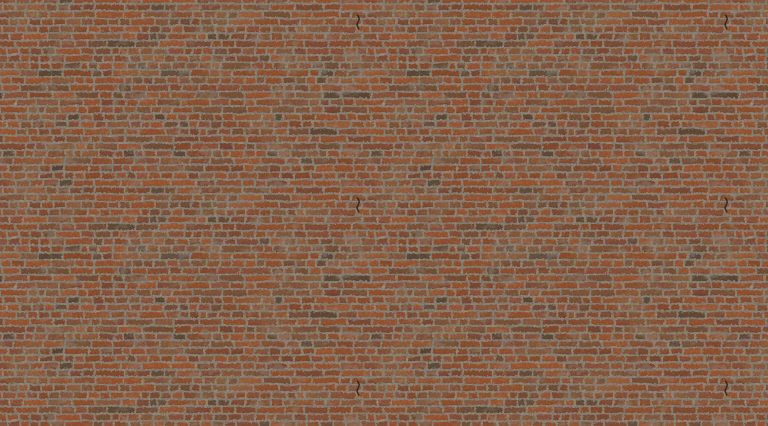
Give the GLSL for this texture, as a Shadertoy shader.

```glsl
// Weathered brick wall: one seamless block of 25 courses, repeated across and down.
// Courses hold jittered stretchers, some split into headers; wrapped hashes, cellular
// noise and layered sines give chipped edges, colour drift, mortar smears and a crack.

const float TAU = 6.2831853;
const vec2 TILE = vec2(0.864, 0.4296);   // block size in canvas heights
const float ROWS = 25.0;                 // courses per block
const float COLS = 15.0;                 // stretchers per course

const vec3 MORTAR = vec3(0.545, 0.505, 0.45);
const vec3 ORANGE = vec3(0.56, 0.30, 0.165);
const vec3 RED    = vec3(0.50, 0.285, 0.20);
const vec3 BROWN  = vec3(0.47, 0.32, 0.22);
const vec3 TAN    = vec3(0.54, 0.38, 0.25);
const vec3 SOOT   = vec3(0.32, 0.27, 0.21);
const vec3 CRACK  = vec3(0.13, 0.10, 0.08);

float hash(vec2 p) {
    vec3 q = fract(p.xyx * vec3(0.1031, 0.1030, 0.0973));
    q += dot(q, q.yzx + 33.33);
    return fract((q.x + q.y) * q.z);
}

// Distance to the nearest scattered point, wrapping over the block
float cellular(vec2 t, vec2 cells) {
    vec2 p = t * cells, cell = floor(p);
    float nearest = 2.0;
    for (int j = -1; j <= 1; j++)
    for (int i = -1; i <= 1; i++) {
        vec2 c = cell + vec2(i, j);
        vec2 id = mod(c, cells);
        vec2 point = c + vec2(hash(id + 3.7), hash(id + 91.3));
        nearest = min(nearest, length(point - p));
    }
    return nearest;
}

// Layered sines with whole-number frequencies, so they wrap; about -1 to 1
float waves(vec2 t, vec2 freq, float seed) {
    float sum = 0.0;
    for (float i = 0.0; i < 6.0; i++) {
        float angle = 2.4 * i + seed;
        vec2 k = floor(freq * (1.0 + 0.3 * i) * vec2(cos(angle), sin(angle)) + 0.5);
        sum += sin(TAU * dot(k, t) + 5.1 * i * seed + 0.8 * sum);
    }
    return sum / 3.0;
}

float roundBox(vec2 p, vec2 halfSize, float radius) {
    vec2 q = abs(p) - halfSize + radius;
    return length(max(q, 0.0)) + min(max(q.x, q.y), 0.0) - radius;
}

// Jittered position of a vertical joint
float jointX(float col, float row) {
    return col + 0.36 * (hash(vec2(mod(col, COLS), row + 40.0)) - 0.5);
}

// Finds the brick at t: its id, and the local position and half size in course heights
void findBrick(vec2 t, out vec2 id, out vec2 local, out vec2 halfSize) {
    float y = t.y * ROWS + 0.5;
    float row = mod(floor(y), ROWS);
    float x = t.x * COLS + 0.5 * mod(row, 2.0) + 0.6 * hash(vec2(row, 7.0));
    float col = floor(x);
    if (x < jointX(col, row)) col -= 1.0;
    else if (x >= jointX(col + 1.0, row)) col += 1.0;
    float left = jointX(col, row), right = jointX(col + 1.0, row);
    id = vec2(2.0 * mod(col, COLS), row);

    float headerRate = hash(vec2(row, 19.0)) > 0.62 ? 0.85 : 0.28;
    if (hash(id + 5.0) < headerRate) {
        float middle = mix(left, right, 0.42 + 0.16 * hash(id + 11.0));
        if (x < middle) right = middle;
        else { left = middle; id.x += 1.0; }
    }
    float aspect = TILE.x / COLS * ROWS / TILE.y;
    local = vec2((x - 0.5 * (left + right)) * aspect, fract(y) - 0.5);
    halfSize = vec2(0.5 * (right - left) * aspect, 0.5);
}

vec3 brickColor(vec2 id, float warmth) {
    vec3 color = mix(RED, ORANGE, smoothstep(0.1, 0.7, hash(id + 23.0)));
    color = mix(color, BROWN, 0.8 * step(0.78, hash(id + 31.0)));
    color = mix(color, TAN, 0.6 * smoothstep(0.1, 0.9, warmth));
    color = mix(color, SOOT, 0.75 * step(0.955, hash(id + 47.0)));
    return color * (0.91 + 0.18 * hash(id + 59.0));
}

void mainImage(out vec4 fragColor, in vec2 fragCoord) {
    vec2 p = fragCoord / iResolution.y;
    vec2 t = fract(vec2(p.x, 1.0 - p.y) / TILE);
    float pixel = ROWS / (TILE.y * iResolution.y);   // in course heights

    // Brick outline, uneven and chipped
    vec2 id, local, halfSize;
    vec2 bend = vec2(waves(t, vec2(14.0, 9.0), 2.0), waves(t, vec2(9.0, 5.0), 4.0));
    findBrick(t + bend * vec2(0.0012, 0.0026), id, local, halfSize);
    float gap = 0.095 + 0.065 * hash(id + 71.0);
    float dist = roundBox(local, halfSize - gap, 0.13);
    float chips = cellular(t, vec2(90.0, 44.0));
    dist += 0.05 * waves(t, vec2(60.0, 34.0), 1.3) + 0.16 * smoothstep(0.35, 0.0, chips);
    float soft = max(0.75 * pixel, 0.07);
    float brick = 1.0 - smoothstep(-soft, soft, dist);

    // Surface colour: grain, lower-edge shade and smeared mortar
    float grain = cellular(t, vec2(150.0, 74.0)) - 0.5;
    vec3 face = brickColor(id, waves(t, vec2(2.0, 2.0), 0.7));
    face *= 1.0 + 0.16 * grain - 0.10 * smoothstep(0.1, 0.45, local.y);
    float smear = waves(t, vec2(5.0, 4.0), 3.1) + 0.5 * waves(t, vec2(23.0, 12.0), 5.2);
    face = mix(face, MORTAR, 0.06 + 0.42 * smoothstep(0.35, 1.5, smear));
    vec3 joint = MORTAR * (0.98 + 0.14 * grain + 0.04 * bend.x);
    vec3 color = mix(joint, face, brick);

    // One short crack in each block
    vec2 c = (t - vec2(0.973, 0.12)) * TILE * ROWS / TILE.y;
    c.x += 0.14 * sin(4.0 * c.y);
    float crack = length(vec2(c.x, max(abs(c.y) - 0.9, 0.0))) - 0.10;
    color = mix(color, CRACK, 0.85 * (1.0 - smoothstep(-soft, soft, crack)));

    fragColor = vec4(color, 1.0);
}
```
